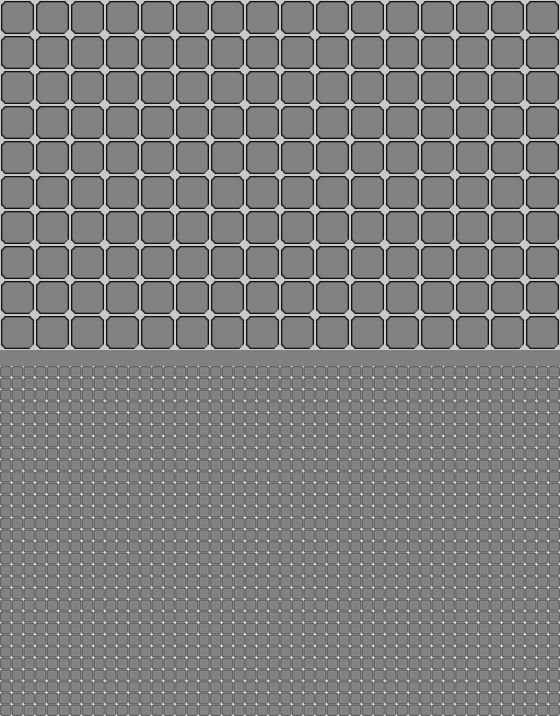
Top: one tile. Bottom: repeated 3 by 3.
Reproduce this pattern procedurally as a Shadertoy shader.

```glsl
const vec2 TILE_COUNT = vec2(16.0, 10.0);
const float TILE_STEPS = 32.0;   // grid steps along one side of a tile
const int SAMPLES = 3;           // antialiasing samples per axis

const vec3 FACE_GRAY = vec3(0.51);
const vec3 GROUT_LIGHT = vec3(0.79);
const vec3 OUTLINE_DARK = vec3(0.08);

// Snaps a position inside a tile to its stepped grid
vec2 gridStep(vec2 tilePos, float steps) {
    return floor(fract(tilePos) * steps);
}

// Stepped tile: grout, one-step outline and staircase corners
vec3 tileColor(vec2 cell, float steps, float groutWidth, float outlineWidth) {
    vec2 inset = min(cell, steps - 1.0 - cell) - groutWidth;
    float edge = min(inset.x, inset.y);
    float corner = inset.x + inset.y;

    // The lower right corner has a deeper cut and a thinner, broken outline
    bool lowerRight = cell.x >= 0.5 * steps && cell.y < 0.5 * steps;
    float cut = lowerRight ? 4.0 : 3.0;
    float cornerLine = lowerRight ? outlineWidth : 2.0 * outlineWidth;

    if (edge < 0.0 || corner < cut) return GROUT_LIGHT;
    if (edge < outlineWidth || corner < cut + cornerLine) return OUTLINE_DARK;
    return FACE_GRAY;
}

void mainImage(out vec4 fragColor, in vec2 fragCoord) {
    vec3 sum = vec3(0.0);

    // Average a small grid of samples to smooth the edges at any size
    for (int y = 0; y < SAMPLES; y++) {
        for (int x = 0; x < SAMPLES; x++) {
            vec2 offset = (vec2(x, y) + 0.5) / float(SAMPLES) - 0.5;
            vec2 tilePos = (fragCoord + offset) / iResolution.xy * TILE_COUNT;
            vec2 cell = gridStep(tilePos, TILE_STEPS);
            sum += tileColor(cell, TILE_STEPS, 1.0, 1.0);
        }
    }
    fragColor = vec4(sum / float(SAMPLES * SAMPLES), 1.0);
}
```
